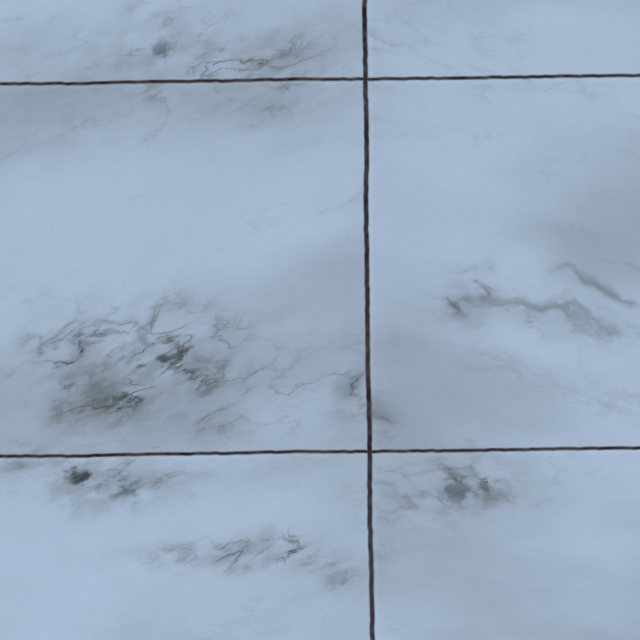
A three.js fragment shader for this texture:

```glsl
// Pale blue-grey marble slabs with olive-brown veins and thin dark joints.
#define TILE vec2(0.64, 0.582)
#define JOINT_ORIGIN vec2(0.581, 0.2865)
#define JOINT_SKEW vec2(0.012, -0.0145)
#define JOINT_HALF vec2(0.0032, 0.0021)
#define JOINT_SOFT 0.0017
#define VEIN_SCALE vec2(6.0, 12.0)
#define VEIN_STRENGTH 0.95
#define HALO_STRENGTH 0.72
#define CLOUD_SCALE vec2(2.2, 4.8)
#define GRAIN 0.012

varying vec2 vUv;

const vec3 MARBLE = vec3(0.655, 0.730, 0.825);
const vec3 CLOUD = vec3(0.570, 0.630, 0.700);
const vec3 STAIN = vec3(0.400, 0.440, 0.455);
const vec3 VEIN = vec3(0.160, 0.180, 0.180);
const vec3 RUST = vec3(0.390, 0.395, 0.385);
const vec3 GROUT = vec3(0.110, 0.110, 0.135);

float hash(vec2 p) {
  return fract(sin(dot(p, vec2(127.1, 311.7))) * 43758.5453);
}

float noise(vec2 p) {
  vec2 i = floor(p), f = fract(p);
  f = f * f * (3.0 - 2.0 * f);
  return mix(mix(hash(i), hash(i + vec2(1.0, 0.0)), f.x),
             mix(hash(i + vec2(0.0, 1.0)), hash(i + 1.0), f.x), f.y);
}

float fbm(vec2 p) {
  float sum = 0.0, amp = 0.5;
  for (int i = 0; i < 5; i++) {
    sum += amp * noise(p);
    p = mat2(1.6, 1.2, -1.2, 1.6) * p + 7.3;
    amp *= 0.5;
  }
  return sum;
}

// Crackled lines along the middle level of a gently warped noise field
float veinLines(vec2 p, float sharpness) {
  vec2 warp = vec2(fbm(p * 1.7 + 3.0), fbm(p * 1.7 + 17.0)) - 0.5;
  return exp(-abs(fbm(p + 0.8 * warp) - 0.48) * sharpness);
}

// Soft elliptical region
float blot(vec2 p, vec2 centre, vec2 radius) {
  vec2 q = (p - centre) / radius;
  return exp(-dot(q, q));
}

void main() {
  vec2 uv = vUv;

  // Slab grid, slightly skewed, with wavering joints
  vec2 grid = (uv - JOINT_ORIGIN + JOINT_SKEW * uv.yx) / TILE;
  vec2 id = floor(grid);
  vec2 d = (fract(grid + 0.5) - 0.5) * TILE;
  vec2 along = uv.yx;
  d += 0.003 * (vec2(noise(vec2(along.x * 9.0, 1.5)), noise(vec2(along.y * 9.0, 6.5))) - 0.5);
  d += 0.0016 * (vec2(noise(vec2(along.x * 95.0, 3.5)), noise(vec2(along.y * 95.0, 8.5))) - 0.5);

  // Clouded stone
  vec2 shift = 5.0 * vec2(hash(id + 2.0), hash(id + 9.0));
  vec2 q = uv - vec2(0.0, mix(-0.16, 0.3, mod(id.x, 2.0)) * uv.x);
  float clouds = 0.65 * smoothstep(0.38, 0.72, fbm(q * CLOUD_SCALE + shift));
  clouds += 0.75 * blot(uv, vec2(0.98, 0.66), vec2(0.13, 0.12));
  clouds += 0.55 * blot(uv, vec2(0.25, 0.86), vec2(0.38, 0.10));
  clouds += 0.35 * blot(uv, vec2(0.62, 0.42), vec2(0.12, 0.30));
  vec3 col = mix(MARBLE, CLOUD, clamp(clouds, 0.0, 1.0));
  col *= 1.0 + 0.05 * (fbm(q * vec2(6.0, 14.0) + 20.0) - 0.5);

  // Regions where veins gather
  vec2 w = uv + 0.12 * (vec2(fbm(uv * 9.0), fbm(uv * 9.0 + 31.0)) - 0.5);
  float region = blot(w, vec2(0.20, 0.43), vec2(0.14, 0.085))
               + blot(w, vec2(0.11, 0.265), vec2(0.15, 0.034))
               + 0.65 * blot(w, vec2(0.31, 0.90), vec2(0.20, 0.07))
               + 0.80 * blot(w, vec2(0.43, 0.115), vec2(0.14, 0.028))
               + 0.75 * blot(w, vec2(0.52, 0.37), vec2(0.09, 0.04))
               + 0.50 * blot(w, vec2(0.72, 0.25), vec2(0.12, 0.045))
               + 0.95 * blot(w, vec2(0.725, 0.545), vec2(0.040, 0.035));
  region = min(region, 1.0);

  // Grey smears and mottled halos
  vec2 s = w + vec2(0.0, 0.17 * (w.x - 0.86));
  float smear = blot(s, vec2(0.88, 0.502), vec2(0.16, 0.028))
              + 0.8 * blot(s, vec2(0.97, 0.565), vec2(0.07, 0.014));
  smear *= 0.25 + 0.75 * smoothstep(0.3, 0.7, fbm(s * vec2(22.0, 60.0)));
  float mottle = smoothstep(0.40, 0.68, fbm(q * vec2(22.0, 38.0) + shift));
  float haze = smoothstep(0.38, 0.68, fbm(q * vec2(8.0, 14.0) + shift + 5.0));
  float halo = region * (0.5 * mottle + 0.5 * haze);
  col = mix(col, STAIN, clamp(0.75 * smear + HALO_STRENGTH * halo, 0.0, 0.8));

  // Branching veins: three scales, each broken into short fading lengths
  for (int i = 0; i < 3; i++) {
    float k = float(i);
    vec2 p = q * VEIN_SCALE * (1.0 + 0.5 * k) + shift + 11.0 * k;
    float line = veinLines(p, 30.0 + 6.0 * k);
    float breaks = smoothstep(0.42, 0.66, fbm(q * vec2(11.0, 18.0) + shift + 23.0 * k));
    float faint = 0.12 * smoothstep(0.50, 0.68, fbm(q * vec2(4.0, 9.0) + 13.0));
    vec3 tint = mix(RUST, VEIN, breaks * region);
    float cover = VEIN_STRENGTH * line * (region * (0.12 + 0.88 * breaks) + faint * breaks);
    col = mix(col, tint, clamp(cover, 0.0, 0.92));
  }

  // Small dark knots inside the veined regions
  float knots = smoothstep(0.60, 0.74, fbm(q * vec2(17.0, 27.0) + shift + 41.0));
  col = mix(col, VEIN, 0.75 * knots * smoothstep(0.35, 0.85, region));

  // Joints: pale rim, brown shoulder, dark twisted core
  vec2 a = abs(d);
  vec2 rim = exp(-pow(abs(d - vec2(0.008, -0.006)) / 0.003, vec2(2.0)));
  col += 0.018 * max(rim.x, rim.y);
  vec2 shoulder = 1.0 - smoothstep(JOINT_HALF, JOINT_HALF + 0.003, a);
  vec2 core = 1.0 - smoothstep(JOINT_HALF - JOINT_SOFT, JOINT_HALF + JOINT_SOFT, a);
  col = mix(col, RUST, 0.3 * max(shoulder.x, shoulder.y));
  float wear = 0.78 + 0.22 * noise(uv * 55.0);
  vec3 grout = GROUT + vec3(0.14, 0.09, 0.07) * noise(uv * 130.0);
  col = mix(col, grout, wear * max(core.x, core.y));

  // Fine grain
  col += GRAIN * (noise(uv * 240.0) - 0.5);
  gl_FragColor = vec4(col, 1.0);
}
```
